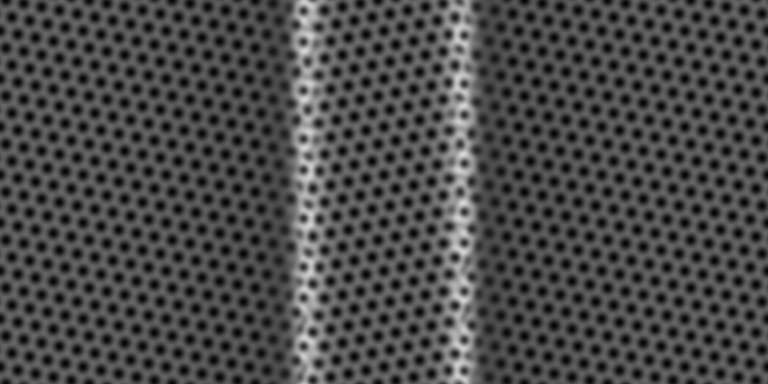
Give the GLSL for this pattern, as a WebGL 1 fragment shader.

```glsl
precision highp float;

uniform vec2 u_resolution;

const float PI = 3.14159265;
const float ROWS = 8.0;               // lattice repeats down the canvas
const float GROUPS = 3.0;             // groups of three rosettes down a seam
const vec2 TILT = vec2(0.981981, 0.188982); // cos, sin of the grain tilt
const float HALF_BAND = 0.2096;       // half width of the middle grain
const float CENTRE_Y = 0.1693;        // height of the point symmetry centre
const float GROUP_SHIFT = 0.285;      // centre of a rosette pair in a group
const float PAIR_HALF_GAP = 0.121;
const float ROSETTE_RADIUS = 0.036;
const float SEAM_BLEND = 0.016;
const float GLOW_OUTER = 0.032;
const float GLOW_INNER = 0.052;
const float HOLE_TONE = 0.02;
const float OUTER_TONE = 0.405;
const float INNER_TONE = 0.425;
const float GLOW_TONE = 0.50;
const float MARGIN_DIP = 0.06;        // darkening of the outer grain by the seam
const vec2 MOTTLE_CELLS = vec2(48.0, 24.0);
const float MOTTLE = 0.05;

float hash(vec2 p) {
  return fract(sin(dot(p, vec2(127.1, 311.7))) * 43758.5453);
}

// Value noise that wraps over the whole canvas
float wrappedNoise(vec2 uv, vec2 cells) {
  vec2 p = uv * cells;
  vec2 i = floor(p);
  vec2 f = p - i;
  f = f * f * (3.0 - 2.0 * f);
  vec2 lo = mod(i, cells);
  vec2 hi = mod(i + 1.0, cells);
  return mix(mix(hash(lo), hash(vec2(hi.x, lo.y)), f.x),
             mix(hash(vec2(lo.x, hi.y)), hash(hi), f.x), f.y);
}

float bell(float x, float width) {
  return exp(-x * x / (width * width));
}

// Hexagonal wave field: 0 at hole centres, 1 at the honeycomb corners
float honeycomb(vec2 p) {
  float pitch = 1.0 / (ROWS * sqrt(7.0));
  vec2 k = p * 4.0 * PI / (sqrt(3.0) * pitch);
  float waves = cos(k.y) + 2.0 * cos(0.8660254 * k.x) * cos(0.5 * k.y);
  return (3.0 - waves) / 4.5;
}

// Tilted grain with a hole at its origin
float grain(vec2 p) {
  return honeycomb(vec2(TILT.x * p.x + TILT.y * p.y,
                        TILT.x * p.y - TILT.y * p.x));
}

// Vertical offset to the nearest rosette: a close pair, then a single one
float rosetteOffset(float y) {
  float v = y * GROUPS - GROUP_SHIFT;
  v = abs(v - floor(v + 0.5));
  float middle = 0.5 * (PAIR_HALF_GAP + 0.5);
  return (v - (v < middle ? PAIR_HALF_GAP : 0.5)) / GROUPS;
}

void main() {
  vec2 uv = gl_FragCoord.xy / u_resolution;

  // Point symmetry folds the right seam onto the left one
  vec2 p = vec2(2.0 * uv.x - 1.0, uv.y - CENTRE_Y);
  if (p.x > 0.0) p = -p;
  float outward = -p.x - HALF_BAND;

  // Two mirrored grains meet at the seam
  float outside = smoothstep(-SEAM_BLEND, SEAM_BLEND, outward);
  float net = mix(grain(p), grain(vec2(-p.x - 1.0, p.y)), outside);

  // Upright rosettes sit along the seam
  vec2 local = vec2(outward, rosetteOffset(p.y));
  float rosette = bell(length(local), ROSETTE_RADIUS);
  net = mix(net, honeycomb(local), rosette);

  // Seam glow, with a dim hazy margin on its outer side
  float glow = bell(outward, outward > 0.0 ? GLOW_OUTER : GLOW_INNER);
  glow *= 0.66 + 0.44 * rosette;
  float haze = bell(outward - 0.062, 0.04) * outside;
  net = mix(net, 0.66, 0.35 * haze);

  // Tone
  float margin = bell(outward, 0.3) * outside;
  float bright = mix(INNER_TONE, OUTER_TONE, outside);
  bright += GLOW_TONE * glow - MARGIN_DIP * margin;
  float dark = HOLE_TONE + 0.14 * glow;
  float tone = mix(dark, bright, net);
  tone *= 1.0 + MOTTLE * (wrappedNoise(uv, MOTTLE_CELLS) - 0.5);

  gl_FragColor = vec4(vec3(tone), 1.0);
}
```
